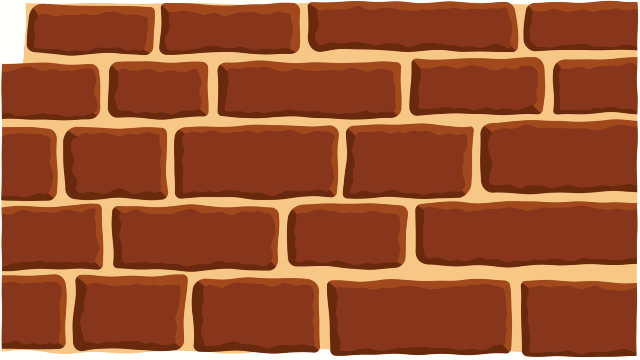
Reproduce this pattern procedurally as a WebGL 1 fragment shader.

```glsl
precision highp float;
uniform vec2 u_resolution;

// Lengths are percent of the canvas height
#define JOINT 1.15
#define WOBBLE 1.1
#define CHIPPING 1.3
#define BEVEL_LEFT 2.3
#define BEVEL_RIGHT 1.8
#define BEVEL_TOP 2.0
#define BEVEL_BOTTOM 1.6
#define FACE vec3(0.53, 0.212, 0.11)
#define LIT vec3(0.63, 0.283, 0.115)
#define SHADE vec3(0.41, 0.16, 0.05)
#define MORTAR vec3(0.97, 0.78, 0.52)
#define PAPER vec3(1.0, 1.0, 0.99)

float rand(float n) {
  return fract(sin(n * 12.9898 + 4.1) * 43758.545);
}

vec2 gradientAt(vec2 cell) {
  float angle = 6.2832 * rand(dot(cell, vec2(1.37, 7.91)));
  return vec2(cos(angle), sin(angle));
}

float noise(vec2 p) {
  vec2 i = floor(p), f = fract(p);
  vec2 s = f * f * f * (f * (f * 6.0 - 15.0) + 10.0);
  vec2 e = vec2(1.0, 0.0);
  float low = mix(dot(gradientAt(i), f), dot(gradientAt(i + e.xy), f - e.xy), s.x);
  float high = mix(dot(gradientAt(i + e.yx), f - e.yx), dot(gradientAt(i + e.xx), f - e.xx), s.x);
  return mix(low, high, s.y);
}

vec2 noise2(vec2 p) {
  return vec2(noise(p), noise(p + vec2(31.7, 17.3)));
}

float roundBox(vec2 p, vec2 extent, float radius) {
  vec2 q = abs(p) - extent + radius;
  return min(max(q.x, q.y), 0.0) + length(max(q, 0.0)) - radius;
}

float inside(float dist, float pixel) {
  return 1.0 - smoothstep(-0.6 * pixel, 0.6 * pixel, dist);
}

// course: centre height, half height, rise to the right, left end
void courseLayout(int row, out vec4 course, out vec4 joints) {
  if (row == 0) {
    course = vec4(92.1, 6.8, 1.0, 6.9);
    joints = vec4(43.6, 84.1, 144.8, 184.0);
  } else if (row == 1) {
    course = vec4(75.4, 7.7, 2.2, -6.0);
    joints = vec4(28.9, 59.0, 112.6, 152.5);
  } else if (row == 2) {
    course = vec4(55.2, 10.0, 2.3, -6.0);
    joints = vec4(17.0, 47.5, 94.9, 132.2);
  } else if (row == 3) {
    course = vec4(34.4, 8.8, 1.0, -6.0);
    joints = vec4(29.7, 78.8, 114.3, 184.0);
  } else {
    course = vec4(12.3, 10.3, -1.6, -6.0);
    joints = vec4(19.3, 52.5, 89.7, 143.4);
  }
}

// Brick colour in rgb, coverage in alpha
vec4 brick(vec2 p, vec2 extent, float seed, float pixel) {
  vec2 q = p + WOBBLE * noise2(p * 0.09 + seed * 5.3);
  q += q.yx * (vec2(rand(seed + 0.3), rand(seed + 0.6)) - 0.5) * vec2(0.1, 0.025);
  vec2 corner = step(0.0, q);
  float radius = mix(1.3, 4.2, pow(rand(seed + corner.x * 0.37 + corner.y * 0.71), 2.0));
  float body = roundBox(q, extent, radius);

  // Chipped front face, inset by a different bevel on each side
  vec2 lower = vec2(BEVEL_LEFT, BEVEL_BOTTOM) * mix(0.75, 1.25, rand(seed + 0.2));
  vec2 upper = vec2(BEVEL_RIGHT, BEVEL_TOP) * mix(0.8, 1.2, rand(seed + 0.8));
  vec2 chips = CHIPPING * noise2(p * 0.24 + seed * 9.1);
  float face = roundBox(q + chips - 0.5 * (lower - upper), extent - 0.5 * (lower + upper), radius * 0.6);

  // Bevels are lit on the top and right, shaded on the bottom and left
  vec2 fromLower = (extent + q) / lower;
  vec2 fromUpper = (extent - q) / upper;
  float lit = min(fromUpper.x, fromUpper.y) - min(fromLower.x, fromLower.y);
  vec3 color = mix(SHADE, LIT, inside(lit, pixel));
  color = mix(color, FACE, inside(face, pixel));
  return vec4(color, inside(body, pixel));
}

void main() {
  float pixel = 100.0 / u_resolution.y;
  vec2 p = gl_FragCoord.xy * pixel;
  float width = u_resolution.x * pixel;

  // Mortar bed with a notched corner and ragged ends
  vec2 ragged = p + noise2(p * 0.06 + 3.0) * vec2(1.0, 2.2);
  float sides = max(0.5 - p.x, p.x - width + 0.8) + 0.5 * noise(p * 0.1);
  float bed = max(sides, max(2.5 - ragged.y, p.y - 99.0 + 0.8 * noise(p * 0.05)));
  float notch = max(6.7 - ragged.x, 0.0) * step(82.3, p.y);
  bed = max(bed, notch > 0.0 ? min(notch, p.y - 82.3) : bed);
  vec3 color = mix(PAPER, MORTAR, inside(bed, pixel));

  // Five courses of up to five bricks
  for (int row = 0; row < 5; row++) {
    vec4 course, joints;
    courseLayout(row, course, joints);
    float left = course.w;
    for (int k = 0; k < 5; k++) {
      float right = joints.x;
      float seed = float(row) * 7.0 + float(k) + 1.0;
      float x = 0.5 * (left + right);
      float y = course.x + course.z * (x / width - 0.5) + 0.8 * (rand(seed) - 0.5);
      vec2 extent = vec2(0.5 * (right - left) - JOINT * mix(0.8, 1.2, rand(seed + 0.5)), course.y);
      vec4 layer = brick(p - vec2(x, y), extent, seed, pixel);
      color = mix(color, layer.rgb, layer.a * inside(sides, pixel));
      left = right;
      joints = vec4(joints.yzw, 184.0);
    }
  }
  gl_FragColor = vec4(color, 1.0);
}
```
